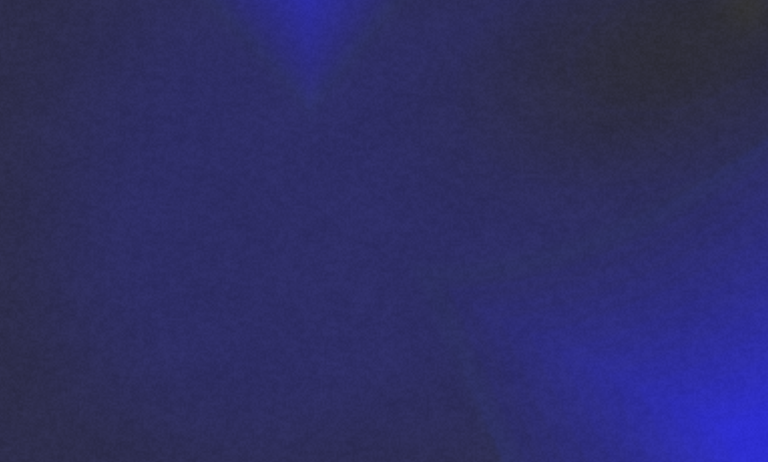
A WebGL 2 fragment shader for this background:

```glsl
#version 300 es
// Deep blue backdrop: soft dark cells parted by a top wedge and a bright lower right glow.
precision highp float;

uniform vec2 u_resolution;
out vec4 outColor;

// Positions are in canvas heights, origin at the lower left.
const vec2 LEFT_CENTER = vec2(0.565, 0.48);
const vec2 DARK_CENTER = vec2(1.48, 0.91);
const vec2 DARK_AXIS = vec2(0.94, 0.34);
const vec2 WEDGE_APEX = vec2(0.674, 0.757);
const vec2 GLOW_APEX = vec2(0.902, 0.417);
const vec2 OLIVE_CORNER = vec2(1.62, 0.99);
const float BASE_TONE = 0.178;  // shared red and green level
const float CELL_BLUE = 0.40;
const float LEFT_FADE = 0.10;
const float DARK_BLUE = 0.225;
const float WEDGE_GAIN = 1.7;
const float GLOW_GAIN = 0.45;
const float GLOW_CURVE = 0.9;
const float GLOW_LIMIT = 0.48;
const float MOTTLE = 0.014;
const float GRAIN = 0.036;
const float GRAIN_CELLS = 230.0;

float hash(vec2 p) {
    p = fract(p * vec2(0.1031, 0.1137));
    p += dot(p, p.yx + 33.33);
    return fract((p.x + p.y) * p.x * 91.7);
}

float valueNoise(vec2 p) {
    vec2 cell = floor(p), f = fract(p);
    f = f * f * (3.0 - 2.0 * f);
    return mix(mix(hash(cell), hash(cell + vec2(1, 0)), f.x),
               mix(hash(cell + vec2(0, 1)), hash(cell + vec2(1, 1)), f.x), f.y);
}

// Layered sines, each turned and warped by the one before; about -1 to 1.
float blotches(vec2 p) {
    float sum = 0.0, weight = 0.4;
    for (int i = 0; i < 6; i++) {
        sum += weight * sin(p.x + 1.7 * sin(p.y)) * cos(p.y * 1.3 + sum);
        p = mat2(1.4, 1.1, -1.1, 1.4) * p + 2.3;
        weight *= 0.8;
    }
    return sum;
}

// Broad left cell, fading toward the left and bottom edges.
float leftCell(vec2 p) {
    vec2 d = p - LEFT_CENTER;
    d *= vec2(d.x < 0.0 ? 1.15 : 0.5, d.y < 0.0 ? 1.1 : 0.8);
    return CELL_BLUE - LEFT_FADE * smoothstep(0.25, 0.75, length(d));
}

// Distance in the tilted oval cell at the upper right.
float darkDistance(vec2 p) {
    vec2 d = p - DARK_CENTER;
    vec2 across = vec2(-DARK_AXIS.y, DARK_AXIS.x);
    return length(vec2(dot(d, DARK_AXIS) * 0.55, dot(d, across)));
}

// Depth inside the wedge that opens upward from its apex.
float wedgeDepth(vec2 p) {
    vec2 d = p - WEDGE_APEX;
    return min(dot(d, vec2(0.73, 0.685)), dot(d, vec2(-0.78, 0.628)));
}

// Depth below a rising curve and to the right of a slanted side.
float glowDepth(vec2 p) {
    vec2 d = p - GLOW_APEX;
    float below = (0.5 * d.x * d.x - d.y) / sqrt(1.0 + d.x * d.x);
    float beside = (d.x + 0.444 * d.y) * 0.914;
    return min(min(below, beside), GLOW_LIMIT);
}

// Thin line around a contour of a distance field.
float band(float d, float width) {
    return exp(-d * d / (width * width));
}

void main() {
    vec2 p = gl_FragCoord.xy / u_resolution.y;
    float mottle = blotches(p * 13.0);
    vec2 q = p + 0.003 * mottle;

    // Dark cells with faint oval rings.
    float oval = darkDistance(q);
    float darkBlue = mix(DARK_BLUE, CELL_BLUE, smoothstep(0.0, 0.42, oval));
    float blue = min(leftCell(q), darkBlue);
    blue += 0.014 * band(oval - 0.14, 0.006) + 0.010 * band(oval - 0.29, 0.008);

    // Wedge and glow brighten from their edges inward, with fine contour lines.
    float wedge = wedgeDepth(q);
    float glow = glowDepth(q);
    blue += WEDGE_GAIN * max(wedge, 0.0);
    float depth = max(glow, 0.0);
    float lines = sin(glow * 150.0) + 0.6 * sin(glow * 263.0);
    float glowBlue = 0.385 + depth * (GLOW_GAIN + GLOW_CURVE * depth) + 0.006 * lines;
    blue = mix(blue, glowBlue, smoothstep(-0.012, 0.015, glow));

    // Surface mottling and two sizes of grain.
    float grain = valueNoise(p * GRAIN_CELLS) - 0.5;
    grain += 0.6 * (valueNoise(p * vec2(0.3, 0.45) * GRAIN_CELLS + 7.0) - 0.5);
    blue += MOTTLE * mottle + GRAIN * grain;

    // Slight teal along the edges, olive in the upper right corner.
    float teal = 0.012 * (band(wedge - 0.01, 0.02) + band(glow - 0.015, 0.025));
    float olive = 0.025 * band(length(p - OLIVE_CORNER), 0.06);
    float tone = BASE_TONE + 0.006 * mottle + 0.6 * GRAIN * grain;
    vec3 color = vec3(tone + olive, tone + teal + olive, blue - olive);
    outColor = vec4(clamp(color, 0.0, 1.0), 1.0);
}
```
